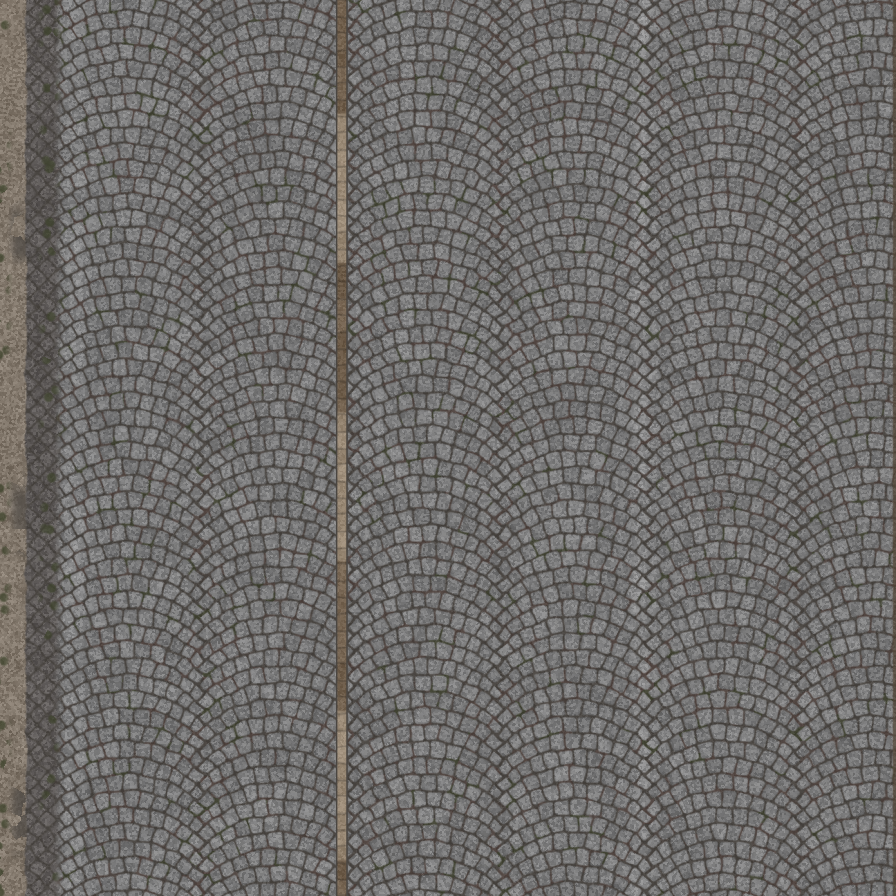
A three.js fragment shader for this texture:

```glsl
// Grey granite setts laid in segmental arches, with a sandy verge, dark gutter and tan marker line.
varying vec2 vUv;

// Layout, in canvas units
const float ARCH_WIDTH = 1.0 / 6.0;
const float ARCH_START = 0.0580;
const float ROW = 1.0 / 54.0;
const float RADIUS = ARCH_WIDTH * 0.70711; // quarter-circle arches
const float STONES_PER_ARCH = 11.0;
const float CORNER = 0.0040;
const float JOINT = -0.0002;
const float JOINT_SOFT = 0.0023;
const float SAND_EDGE = 0.029;
const float GUTTER_EDGE = 0.067;
const float GUTTER_CELL = 0.0150;
const float LINE_X = 0.3815;
const float LINE_HALF = 0.0052;
const float WARP = 0.0010;
const float GRAIN_SCALE = 400.0;

// Colours
const vec3 STONE = vec3(0.485, 0.485, 0.487);
const vec3 JOINT_DARK = vec3(0.290, 0.274, 0.258);
const vec3 JOINT_RUST = vec3(0.315, 0.268, 0.250);
const vec3 MOSS = vec3(0.240, 0.262, 0.170);
const vec3 GUTTER = vec3(0.372, 0.356, 0.350);
const vec3 SAND = vec3(0.508, 0.467, 0.420);
const vec3 LINE_LIGHT = vec3(0.595, 0.532, 0.455);
const vec3 LINE_BROWN = vec3(0.445, 0.378, 0.305);

float hash(vec2 p) {
  return fract(sin(dot(p, vec2(127.1, 311.7))) * 43758.5);
}

// Cellular noise: x = distance to nearest point, y = random value of its cell
vec2 cellular(vec2 p) {
  vec2 base = floor(p);
  vec2 nearest = vec2(9.0, 0.0);
  for (int j = -1; j <= 1; j++) {
    for (int i = -1; i <= 1; i++) {
      vec2 c = base + vec2(float(i), float(j));
      float d = length(c + vec2(hash(c), hash(c + 57.3)) - p);
      if (d < nearest.x) nearest = vec2(d, hash(c + 19.7));
    }
  }
  return nearest;
}

// Layered sines, roughly -1 to 1
float blotches(vec2 p) {
  float sum = 0.0;
  float amp = 0.5;
  for (int i = 0; i < 4; i++) {
    sum += amp * sin(p.x + 1.7 * sin(p.y * 0.8)) * sin(p.y + 1.3 * sin(p.x * 0.7 + 2.0));
    p = mat2(1.4, 1.2, -1.2, 1.4) * p + 3.1;
    amp *= 0.62;
  }
  return sum;
}

// Inset distance of a cell with rounded corners
float roundedInset(float a, float b) {
  return CORNER - length(max(CORNER - vec2(a, b), 0.0));
}

float cellEdge(float t) {
  return 0.5 - abs(fract(t) - 0.5);
}

// Arched setts: x = distance to joint, yz = stone id
vec3 archSetts(vec2 p) {
  // Neighbouring arches interlock along a zigzag
  float seam = floor((p.x - ARCH_START) / ARCH_WIDTH + 0.5);
  float seamY = RADIUS * 0.70711 + 0.5 * ROW * mod(seam - 1.0, 2.0);
  float zigzag = ROW * (abs(fract((p.y - seamY) / ROW + 0.25) - 0.5) - 0.25);
  float across = (p.x - ARCH_START - zigzag) / ARCH_WIDTH;
  float column = floor(across);
  float seamDist = cellEdge(across) * ARCH_WIDTH * 0.70711;

  // Rows are equal arcs stacked upwards
  vec2 q = p - vec2(ARCH_START + (column + 0.5) * ARCH_WIDTH, 0.5 * ROW * mod(column, 2.0));
  float row = floor((q.y - sqrt(max(RADIUS * RADIUS - q.x * q.x, 0.0))) / ROW);
  q.y -= row * ROW;
  float r = length(q);
  float rowDist = min(r - RADIUS, RADIUS - length(q - vec2(0.0, ROW)));

  // Radial joints, a whole number of stones between the seams
  float endAngle = atan(ARCH_WIDTH, ARCH_WIDTH + ROW);
  float s = atan(q.x, q.y) / endAngle;
  float count = STONES_PER_ARCH + mod(row, 2.0);
  float shift = 0.5 * (hash(vec2(row, column)) - 0.5) * (1.0 - s * s);
  float stone = 0.5 * count * (1.0 + s * (0.95 + 0.05 * s * s)) + shift;
  float joint = clamp(floor(stone + 0.5), 1.0, count - 1.0);
  float width = 2.0 * r * endAngle / (count * (0.95 + 0.15 * s * s));
  float sideDist = min(abs(stone - joint) * width, seamDist);
  float index = clamp(floor(stone), 0.0, count - 1.0);
  return vec3(roundedInset(rowDist, sideDist), row + column * 83.0, index);
}

void main() {
  vec2 uv = vUv;
  vec2 p = uv + WARP * vec2(sin(uv.y * 171.0 + 3.0 * sin(uv.x * 67.0)), sin(uv.x * 143.0 + 3.0 * sin(uv.y * 59.0)));
  float grain = cellular(uv * GRAIN_SCALE).y - 0.5;
  vec2 tuft = cellular(uv * 75.0);
  float stain = blotches(uv * 21.0);

  // Arched paving with worn pale tracks
  vec3 sett = archSetts(p);
  float body = smoothstep(JOINT, JOINT_SOFT, sett.x);
  vec3 stone = STONE + 0.065 * (hash(sett.yz) - 0.5) + 0.15 * grain + 0.016 * stain;
  stone += 0.03 * (smoothstep(0.001, 0.006, sett.x) - 0.6);
  float track = exp(-pow((uv.x - 0.716) / 0.010, 2.0)) + 0.7 * exp(-pow((uv.x - 0.082) / 0.013, 2.0));
  stone += 0.065 * track * (0.8 + 0.4 * stain);
  vec3 joint = mix(JOINT_DARK, JOINT_RUST, smoothstep(0.6, 0.95, tuft.y));
  joint = mix(joint, MOSS, 0.6 * step(tuft.y, 0.08)) + 0.07 * grain;
  vec3 color = mix(joint, stone, body);

  // Marker line, alternating pale and brown runs
  float line = LINE_HALF - abs(uv.x - LINE_X);
  float brick = p.y / ROW;
  float run = fract(uv.y * 3.0);
  vec3 lineColor = mix(LINE_BROWN, LINE_LIGHT, smoothstep(0.115, 0.125, run) * (1.0 - smoothstep(0.615, 0.625, run)));
  lineColor += 0.07 * (hash(vec2(floor(brick), 5.0)) - 0.5) + 0.09 * grain;
  lineColor *= mix(0.82, 1.0, smoothstep(0.0, 0.0022, cellEdge(brick) * ROW));
  color = mix(color, JOINT_DARK, smoothstep(-0.0020, -0.0008, line));
  color = mix(color, lineColor, smoothstep(-0.0005, 0.0010, line));
  color = mix(color, LINE_BROWN * 0.75 + 0.06 * grain, 0.8 * smoothstep(0.9955, 0.9975, uv.x));

  // Gutter of dark diagonal setts with moss tufts
  vec2 diamond = vec2(p.x + p.y, p.y - p.x) * 0.70711 / GUTTER_CELL;
  float gutterDist = roundedInset(cellEdge(diamond.x) * GUTTER_CELL, cellEdge(diamond.y) * GUTTER_CELL);
  vec3 gutter = GUTTER + 0.05 * (hash(floor(diamond)) - 0.5) + 0.12 * grain + 0.02 * stain;
  gutter = mix(JOINT_DARK + 0.06 * grain, gutter, smoothstep(JOINT, JOINT_SOFT, gutterDist));
  float mossy = smoothstep(0.5, 0.25, tuft.x) * step(0.72, tuft.y);
  gutter = mix(gutter, MOSS, 0.7 * mossy * smoothstep(0.018, 0.004, abs(uv.x - 0.057)));
  color = mix(gutter, color, smoothstep(GUTTER_EDGE - 0.008, GUTTER_EDGE + 0.005, p.x));

  // Sandy verge with weeds and dark debris
  vec3 sand = SAND + 0.15 * grain + 0.04 * blotches(uv * 90.0);
  sand = mix(sand, MOSS, 0.75 * mossy * smoothstep(0.016, 0.003, uv.x));
  float debris = smoothstep(0.45, 0.9, sin(uv.y * 19.0 - 0.3) + 0.5 * stain) * step(0.45, tuft.y);
  sand = mix(sand, JOINT_DARK, 0.7 * debris * smoothstep(0.006, 0.022, uv.x));
  float verge = SAND_EDGE + 0.0025 * blotches(uv.yx * 80.0);
  color = mix(sand, color, smoothstep(verge - 0.0015, verge + 0.0015, uv.x));

  gl_FragColor = vec4(color, 1.0);
}
```
